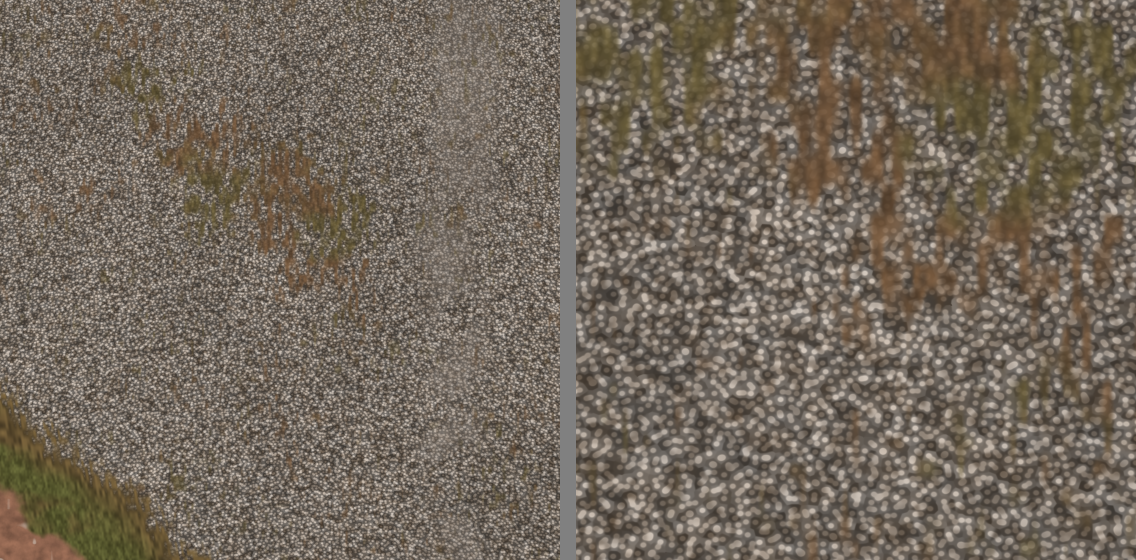
Left, the full canvas; right, a detail of the centre.
Write a WebGL 2 fragment shader that draws this texture.

```glsl
#version 300 es
precision highp float;
// Pale gravel ground with dry brown sprigs, a worn track and a grassy bank in the lower left corner.

uniform vec2 u_resolution;
out vec4 fragColor;

const float STONES_NEAR = 165.0;   // stones across the canvas at the bottom
const float STONES_GROWTH = 60.0;  // extra stones across at the top
const float STONE_SOFTNESS = 9.0;  // higher is crisper
const float GAP_SHADE = 0.62;
const vec3 STONE_DARK = vec3(0.39, 0.345, 0.30);
const vec3 STONE_LIGHT = vec3(0.80, 0.755, 0.71);
const vec3 TRACK_COLOR = vec3(0.56, 0.52, 0.485);
const vec3 RUST = vec3(0.41, 0.30, 0.20);
const vec3 OLIVE = vec3(0.36, 0.315, 0.18);
const vec3 GRASS_DARK = vec3(0.23, 0.23, 0.11);
const vec3 GRASS_LIGHT = vec3(0.45, 0.46, 0.25);
const vec3 SOIL = vec3(0.54, 0.38, 0.30);
const vec2 BAND_START = vec2(0.10, 0.87);
const vec2 BAND_END = vec2(0.57, 0.62);
const vec2 CLUMP = vec2(0.335, 0.73);

float hash(vec2 p) {
  vec3 q = fract(vec3(p.xyx) * 0.1031);
  q += dot(q, q.yzx + 33.33);
  return fract((q.x + q.y) * q.z);
}

float noise(vec2 p) {
  vec2 i = floor(p), f = fract(p);
  f = f * f * (3.0 - 2.0 * f);
  return mix(mix(hash(i), hash(i + vec2(1, 0)), f.x),
             mix(hash(i + vec2(0, 1)), hash(i + vec2(1, 1)), f.x), f.y);
}

float fbm(vec2 p) {
  float sum = 0.0, amp = 0.53;
  for (int i = 0; i < 4; i++) {
    sum += amp * noise(p);
    p = mat2(1.6, 1.2, -1.2, 1.6) * p + 17.3;
    amp *= 0.5;
  }
  return sum;
}

float segmentDistance(vec2 p, vec2 a, vec2 b) {
  vec2 ap = p - a, ab = b - a;
  return length(ap - ab * clamp(dot(ap, ab) / dot(ab, ab), 0.0, 1.0));
}

// Soft cellular stones: x is the blended stone tone, y is the fill between gaps.
vec2 stones(vec2 p) {
  vec2 cell = floor(p);
  float weight = 0.0, tone = 0.0;
  for (int y = -1; y <= 1; y++)
    for (int x = -1; x <= 1; x++) {
      vec2 id = cell + vec2(x, y);
      vec2 d = p - id - vec2(hash(id + 3.7), hash(id + 91.2));
      float w = exp(-STONE_SOFTNESS * dot(d, d));
      weight += w;
      tone += w * hash(id + 47.1);
    }
  return vec2(tone / max(weight, 1e-4), smoothstep(0.08, 0.65, weight));
}

vec3 gravel(vec2 uv) {
  // Stones shrink towards the top of the view
  vec2 p = vec2((uv.x - 0.5) * (STONES_NEAR + STONES_GROWTH * uv.y),
                1.15 * uv.y * (STONES_NEAR + 0.5 * STONES_GROWTH * uv.y)) + 300.0;
  vec2 s = stones(p);
  vec3 color = mix(STONE_DARK, STONE_LIGHT, s.x) * mix(GAP_SHADE, 1.0, s.y);
  color += vec3(0.02, 0.0, -0.02) * (noise(p * 0.6) - 0.5);

  // Worn track on the right, flatter and smoother
  float center = 0.80 + 0.12 * (uv.y - 0.45) * (uv.y - 0.2) + 0.05 * (fbm(uv * 5.0) - 0.5);
  float track = 1.0 - smoothstep(0.02, 0.09, abs(uv.x - center));
  color = mix(color, TRACK_COLOR, 0.38 * track * smoothstep(0.3, 0.6, fbm(uv * 9.0 + 4.0)));
  return color * (0.92 + 0.16 * fbm(uv * 6.0 + 21.0));
}

vec3 addSprigs(vec3 ground, vec2 uv) {
  float band = 1.0 - smoothstep(0.02, 0.20, segmentDistance(uv, BAND_START, BAND_END));
  float clump = exp(-dot(uv - CLUMP, uv - CLUMP) / 0.0016);
  float growth = smoothstep(0.42, 0.72, fbm(uv * 8.0 + 7.0)) * (0.4 + 0.6 * band)
               + 0.22 * band + 0.6 * clump;
  growth *= 1.0 - 0.5 * smoothstep(0.6, 0.85, uv.x);
  float streak = noise(uv * vec2(160.0, 62.0) + 11.0);
  float tuft = noise(uv * vec2(46.0, 32.0) + 5.0);
  float cover = smoothstep(0.55, 0.98, 0.62 * streak + 0.34 * growth + 0.24 * tuft);
  vec3 plant = mix(RUST, OLIVE, smoothstep(0.35, 0.65, fbm(uv * 14.0 + 31.0)));
  plant *= 0.75 + 0.5 * noise(uv * vec2(250.0, 120.0));
  return mix(ground, plant, 0.85 * cover);
}

vec3 addBank(vec3 ground, vec2 uv) {
  float depth = 0.31 - uv.y - 0.85 * uv.x + 0.09 * (fbm(uv * 16.0) - 0.5);
  float blades = noise(vec2(uv.x * 210.0 + uv.y * 35.0, uv.y * 75.0));
  float fine = noise(uv * vec2(300.0, 190.0));
  float lush = smoothstep(0.02, 0.13, depth) * smoothstep(0.3, 0.6, fbm(uv * 13.0 + 2.0));
  vec3 grass = mix(GRASS_DARK, GRASS_LIGHT, 0.6 * blades + 0.4 * fine);
  vec3 dry = mix(RUST, OLIVE, 0.6) * (0.65 + 0.65 * blades);
  vec3 soil = SOIL * (0.75 + 0.5 * fbm(uv * 70.0));
  soil = mix(soil, STONE_LIGHT, 0.6 * smoothstep(0.80, 0.92, noise(uv * 65.0 + 8.0)));
  vec3 bank = mix(mix(dry, grass, lush), soil, smoothstep(0.18, 0.205, depth));
  return mix(ground, bank, smoothstep(-0.02, 0.035, depth + 0.05 * (blades - 0.5)));
}

void main() {
  // Average four subpixel positions
  vec3 color = vec3(0.0);
  for (int i = 0; i < 4; i++) {
    vec2 offset = (vec2(i & 1, i >> 1) - 0.5) * 0.5;
    vec2 uv = (gl_FragCoord.xy + offset) / u_resolution;
    color += 0.25 * addBank(addSprigs(gravel(uv), uv), uv);
  }
  fragColor = vec4(color, 1.0);
}
```
